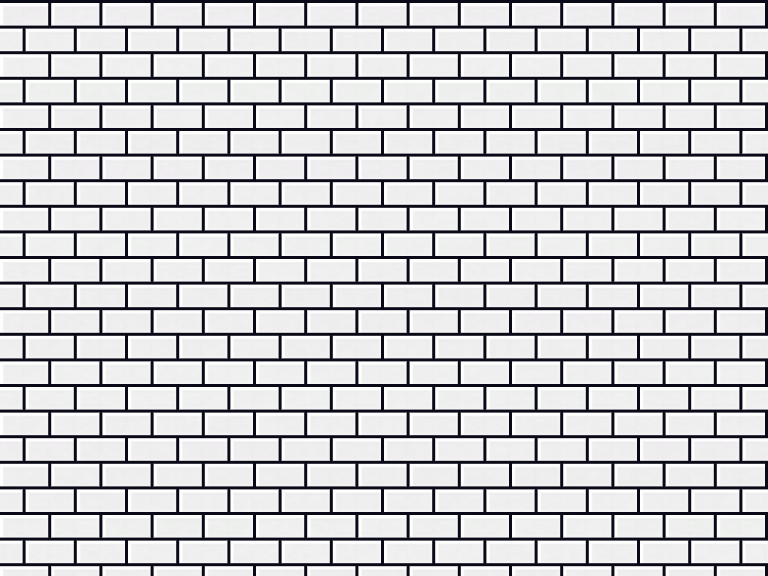
This pattern is drawn by a WebGL 1 fragment shader. Its source:

```glsl
precision highp float;
// White glazed brick tiles in running bond with dark navy grout.

uniform vec2 u_resolution;

float hash(vec2 p) {
  vec3 q = fract(vec3(p.xyx) * 0.1031);
  q += dot(q, q.yzx + 33.33);
  return fract((q.x + q.y) * q.z);
}

float valueNoise(vec2 p) {
  vec2 i = floor(p);
  vec2 f = fract(p);
  f = f * f * (3.0 - 2.0 * f);
  return mix(mix(hash(i), hash(i + vec2(1.0, 0.0)), f.x),
             mix(hash(i + vec2(0.0, 1.0)), hash(i + vec2(1.0)), f.x), f.y);
}

// Signed distance to a box centred on the origin
float boxDistance(vec2 p, vec2 halfSize) {
  vec2 d = abs(p) - halfSize;
  return length(max(d, 0.0)) + min(max(d.x, d.y), 0.0);
}

vec3 glaze(vec2 p, vec2 halfSize, vec2 tile) {
  // Flat face with faint mottling, a band near the top and a central seam
  float shade = 0.936 + 0.012 * (valueNoise(p * vec2(9.0, 14.0) + tile * 7.0) - 0.5);
  shade -= 0.010 * smoothstep(0.035, 0.0, abs(p.y + 0.125));
  shade -= 0.008 * smoothstep(0.03, 0.0, abs(p.x + 0.03)) * step(-0.11, p.y);
  shade += 0.004 * (hash(tile) - 0.5);

  // Pale right and lower rim, bright left and upper bevel
  vec2 farEdge = halfSize - p;
  vec2 nearEdge = halfSize + p;
  shade = mix(shade, 0.953, 1.0 - smoothstep(0.025, 0.06, min(farEdge.x, farEdge.y)));
  float bevel = 1.0 - smoothstep(0.04, 0.085, min(nearEdge.x, nearEdge.y));
  shade = mix(shade, 0.995, bevel);

  // Slow drift from rose to green down the courses
  float drift = cos(6.2832 * tile.y / 5.8);
  return vec3(shade) + 0.004 * drift * vec3(0.5, -1.0, 0.5);
}

void main() {
  // Brick widths from the top left corner: 15 across, courses half as tall
  vec2 fromTop = vec2(gl_FragCoord.x, u_resolution.y - gl_FragCoord.y);
  vec2 wall = fromTop / u_resolution.x * 15.0 + vec2(0.0293, -0.0293);
  float pixel = 15.0 / u_resolution.x;

  // Shift every second course by half a brick
  float course = floor(wall.y * 2.0);
  wall.x -= 0.5 * mod(course, 2.0);
  vec2 tile = vec2(floor(wall.x), course);
  vec2 p = vec2(fract(wall.x) - 0.5, 0.5 * fract(wall.y * 2.0) - 0.25);

  // Lay the tile over the grout
  vec2 halfSize = vec2(0.4707, 0.2207);
  float cover = clamp(0.5 - boxDistance(p, halfSize) / pixel, 0.0, 1.0);
  vec3 grout = vec3(0.035, 0.037, 0.09);
  gl_FragColor = vec4(mix(grout, glaze(p, halfSize, tile), cover), 1.0);
}
```
